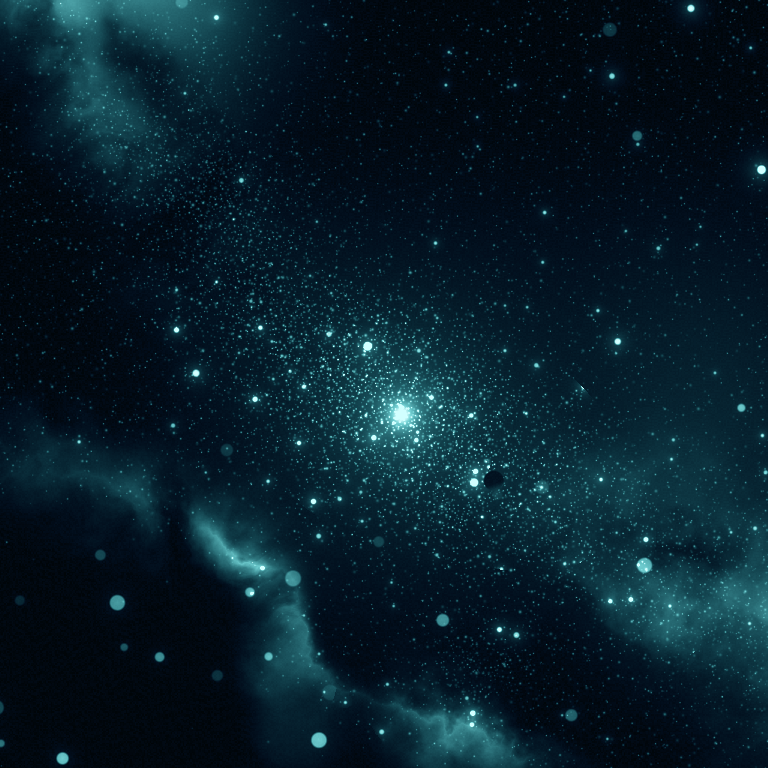
This background is drawn by a Shadertoy shader. Its source:

```glsl
// Deep-space scene: a glowing star cluster between teal nebula clouds.
// All light is summed as one scalar from blobs, a cloud ridge, hashed star
// grids and soft discs, then coloured by a single dark-to-cyan ramp.

const vec2  CORE = vec2(0.523, 0.460);
const float BAND_ANGLE = -0.58;
const vec2  BAND_SIZE = vec2(0.27, 0.125);
const vec2  PLANET = vec2(0.643, 0.374);
const float PLANET_RADIUS = 0.013;
const float AMBIENT = 0.026;
const float GRAIN = 0.022;
const float DUST_CELLS = 190.0;
const float STAR_CELLS = 13.0;
const float SMALL_STAR_CELLS = 30.0;
const float BOKEH_CELLS = 15.0;

float hash(vec2 p) {
    return fract(sin(dot(p, vec2(127.1, 311.7))) * 43758.5);
}

vec2 hash2(vec2 p) {
    return vec2(hash(p + 3.7), hash(p + 19.3));
}

vec2 rotate(vec2 p, float angle) {
    float c = cos(angle), s = sin(angle);
    return vec2(c * p.x + s * p.y, c * p.y - s * p.x);
}

float noise(vec2 p) {
    vec2 i = floor(p), f = fract(p);
    f = f * f * (3.0 - 2.0 * f);
    return mix(mix(hash(i), hash(i + vec2(1, 0)), f.x),
               mix(hash(i + vec2(0, 1)), hash(i + vec2(1, 1)), f.x), f.y);
}

float fbm(vec2 p) {
    float sum = 0.0, amp = 0.5;
    for (int i = 0; i < 6; i++) {
        sum += amp * noise(p);
        p = rotate(p, 0.6) * 2.03 + 7.1;
        amp *= 0.5;
    }
    return sum;
}

// Soft rotated ellipse of light
float blob(vec2 p, vec2 center, float angle, vec2 size) {
    vec2 q = rotate(p - center, angle) / size;
    return exp(-dot(q, q));
}

// Height of the cloud ridge that steps down from left to right
float ridge(float x) {
    return mix(0.43 - 0.35 * x, 0.24 - 0.30 * x, smoothstep(0.30, 0.46, x));
}

// Fine points, one per cell at most
float dust(vec2 p, float density, float px) {
    float light = 0.0, cells = DUST_CELLS;
    for (int i = 0; i < 5; i++) {
        vec2 g = rotate(p, 0.4 + float(i)) * cells;
        vec2 id = floor(g) + 41.0 * float(i);
        float d = length(fract(g) - 0.25 - 0.5 * hash2(id)) / cells;
        float r = max(0.0009 + 0.00025 * float(i), 0.6 * px);
        float shine = mix(0.2, 1.0, pow(hash(id + 8.2), 2.5));
        light += step(hash(id), density) * shine * exp(-d * d / (r * r));
        cells *= 0.68;
    }
    return light;
}

// Larger stars with halos; sizes span from range.x to range.y
float brightStars(vec2 p, float cells, vec2 range, float density, float px) {
    float light = 0.0;
    vec2 cell = floor(p * cells);
    for (int k = 0; k < 9; k++) {
        vec2 id = cell + vec2(k % 3 - 1, k / 3 - 1);
        float d = length(p - (id + hash2(id + cells)) / cells);
        float size = pow(hash(id + 5.5), 3.0);
        float r = mix(range.x, range.y, size);
        float disc = 1.0 - smoothstep(r - px, r + px, d);
        float halo = mix(0.15, 0.4, size) * exp(-d / (r * 1.8));
        light += step(hash(id + 1.3), density) * (mix(0.5, 0.8, size) * disc + halo);
    }
    return light;
}

// Flat out-of-focus discs
float bokeh(vec2 p, float density, float px) {
    float light = 0.0;
    vec2 cell = floor(p * BOKEH_CELLS);
    for (int k = 0; k < 9; k++) {
        vec2 id = cell + vec2(k % 3 - 1, k / 3 - 1) + 60.0;
        float d = length(p - (id - 60.0 + hash2(id)) / BOKEH_CELLS);
        float r = mix(0.005, 0.011, hash(id + 2.9));
        float shine = mix(0.07, 0.85, pow(hash(id + 6.1), 2.0));
        float disc = 1.0 - smoothstep(r - 1.5 * px, r + px, d);
        light += step(hash(id + 4.4), density) * shine * (disc + 0.15 * exp(-d / r));
    }
    return light;
}

vec3 tealRamp(float g) {
    g = clamp(g, 0.0, 1.0);
    float blue = g + 0.06 * (1.0 - g) * smoothstep(0.0, 0.06, g);
    return vec3(0.62 * pow(g, 1.6) + 0.2 * smoothstep(0.8, 1.0, g), g, blue);
}

void mainImage(out vec4 fragColor, in vec2 fragCoord) {
    float px = 1.0 / iResolution.y;
    vec2 p = fragCoord * px;
    float cloud = fbm(p * 8.0 + 2.0 * fbm(p * 6.0));
    float puff = smoothstep(0.25, 0.72, cloud);
    vec2 w = p + 0.12 * (vec2(cloud, fbm(p * 13.0 + 30.0)) - 0.5);

    // Signed distance to the ridge, positive above it
    float slope = (ridge(w.x + 0.01) - ridge(w.x - 0.01)) / 0.02;
    float d = (w.y - ridge(w.x)) / sqrt(1.0 + slope * slope);
    float open = smoothstep(-0.09, 0.03, d);

    // Ambient haze and cluster core
    float r = length(p - CORE);
    float band = blob(p, CORE, BAND_ANGLE, BAND_SIZE);
    float light = AMBIENT + open * (0.07 * exp(-r * r / 0.05) + 0.03 * band);
    light += 0.45 * exp(-r * r / 0.0003) + 0.42 * exp(-r / 0.032) + 0.14 * exp(-r / 0.08);
    light += 0.10 * open * blob(p, vec2(0.93, 0.46), 0.3, vec2(0.18, 0.22));

    // Upper-left nebula with its dark lane
    float upper = 0.40 * puff * blob(w, vec2(0.09, 0.93), -1.0, vec2(0.19, 0.065));
    upper += 0.44 * blob(p, vec2(0.19, 1.03), -0.6, vec2(0.14, 0.11));
    upper += 0.45 * blob(w, vec2(0.11, 1.01), 0.0, vec2(0.05, 0.04));
    upper *= 1.0 - 0.9 * blob(w, vec2(0.20, 0.91), -0.9, vec2(0.14, 0.035));
    float haze = blob(w, vec2(0.25, 0.76), -1.0, vec2(0.17, 0.09));
    light += upper + 0.14 * haze * puff;

    // Lower-right nebula
    float lower = blob(w, vec2(0.99, 0.18), -0.6, vec2(0.25, 0.095));
    light += lower * (0.25 + 0.36 * puff);
    light *= 1.0 - 0.7 * blob(w, vec2(0.87, 0.29), -0.3, vec2(0.09, 0.035));

    // Lower-left ridge: crisp upper edge, smoky underside
    float crest = d > 0.0 ? exp(-d / 0.014) : exp(d / 0.035);
    vec2 bump = (p.x - vec2(0.34, 0.60)) / vec2(0.075, 0.09);
    float along = 0.07 + 0.50 * exp(-bump.x * bump.x) + 0.36 * exp(-bump.y * bump.y);
    light += crest * along * (0.1 + 1.1 * puff) * (1.0 - smoothstep(0.65, 0.9, p.x));
    light += 0.24 * puff * blob(w, vec2(0.26, 0.33), -0.5, vec2(0.10, 0.05));
    light += 0.09 * puff * blob(w, vec2(0.06, 0.41), -0.4, vec2(0.14, 0.06));

    // Stars and discs
    float spray = blob(p, vec2(0.62, 0.13), 0.5, vec2(0.05, 0.04));
    float density = open * (0.10 + 0.60 * band) + 0.45 * haze + 0.5 * spray + 0.25 * lower;
    light += dust(p, density, px) * (0.45 + 0.55 * band);
    float side = smoothstep(0.1, 0.4, p.x + 0.2 * (1.0 - p.y));
    float field = open * side;
    light += brightStars(p, STAR_CELLS, vec2(0.002, 0.006), field * (0.20 + 0.3 * band), px);
    light += brightStars(p, SMALL_STAR_CELLS, vec2(0.0014, 0.0036), field * (0.07 + 0.55 * band), px);
    float foreground = (1.0 - smoothstep(0.25, 0.5, p.x)) * (1.0 - smoothstep(0.22, 0.4, p.y));
    light += bokeh(p, 0.04 * open + 0.42 * foreground, px);

    // Small dark planet lit along its lower rim
    vec2 q = (p - PLANET) / PLANET_RADIUS;
    float shade = 0.07 + 0.16 * smoothstep(0.2, 1.0, dot(q, vec2(0.3, -0.9)));
    float edge = px / PLANET_RADIUS;
    light = mix(light, shade, 1.0 - smoothstep(1.0 - edge, 1.0 + edge, length(q)));

    light += GRAIN * (hash(floor(p * 512.0)) - 0.4);
    fragColor = vec4(tealRamp(light), 1.0);
}
```
